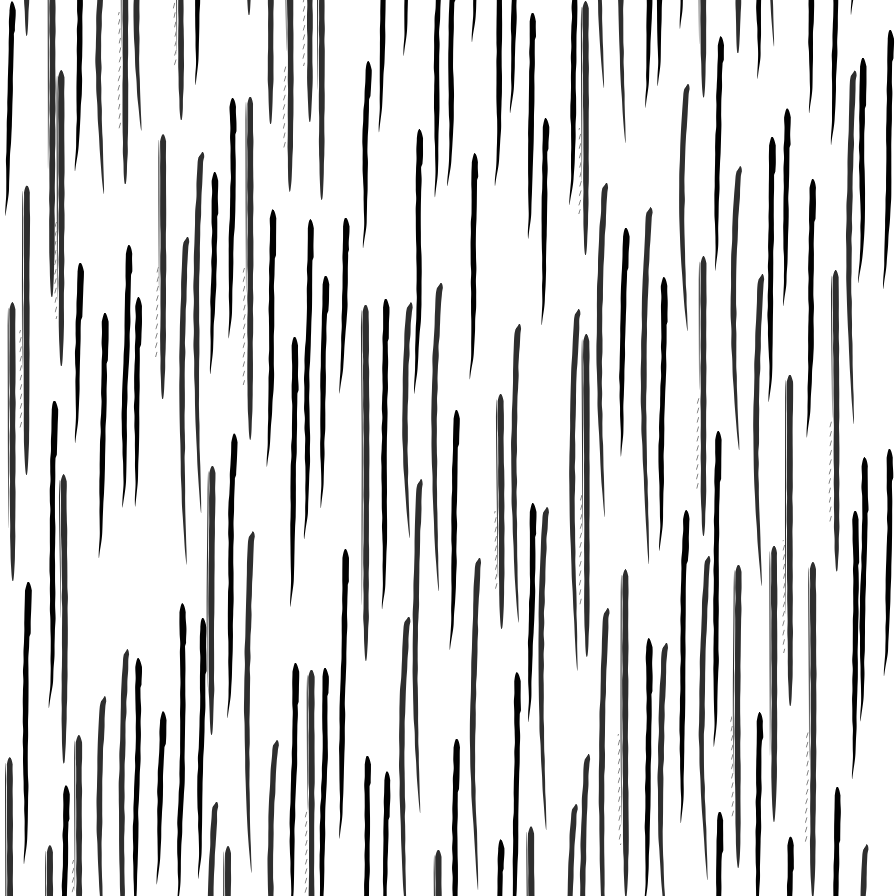
Give the GLSL for this pattern, as a WebGL 1 fragment shader.

```glsl
precision highp float;

uniform vec2 u_resolution;

const vec3 PAPER = vec3(1.0);
const vec3 BLACK_INK = vec3(0.005);
const vec3 GRAY_INK = vec3(0.18);

const float COLUMNS = 48.0;       // stroke columns across the canvas
const float CELL_HEIGHT = 0.46;   // vertical room for one stroke
const float COLUMN_JITTER = 0.6;  // sideways scatter, in columns
const float STROKE_JITTER = 0.2;
const float BLACK_SHARE = 0.46;
const float BRUSH_SHARE = 0.33;   // the rest are bowed strokes
const float BLACK_HALF = 0.0029;  // half widths
const float BRUSH_HALF = 0.0034;
const float BOWED_HALF = 0.0031;
const float ROUGHNESS = 0.0008;
const float BOW_DEPTH = 0.0055;
const float DASH_RATE = 95.0;
const float DASH_OPACITY = 0.65;

float hash(vec2 p) {
  vec3 q = fract(p.xyx * 0.1031);
  q += dot(q, q.yzx + 33.33);
  return fract((q.x + q.y) * q.z);
}

// Smooth 1D noise in -0.5..0.5
float noise(float x, float seed) {
  float i = floor(x);
  float f = smoothstep(0.0, 1.0, x - i);
  return mix(hash(vec2(i, seed)), hash(vec2(i + 1.0, seed)), f) - 0.5;
}

// Antialiased coverage of the span from left to right
float band(float x, float left, float right) {
  float px = 1.0 / u_resolution.y;
  float a = clamp((x - left) / px + 0.5, 0.0, 1.0);
  float b = clamp((right - x) / px + 0.5, 0.0, 1.0);
  return max(a + b - 1.0, 0.0);
}

// Rounded start and tapered end, as a width factor
float taper(float d, float len, float cap, float tail, float power) {
  float start = sqrt(clamp(d / cap, 0.0, 1.0));
  return start * pow(clamp((len - d) / tail, 0.0, 1.0), power);
}

// Leaning pen stroke with a thick head
float blackStroke(float x, float d, float len, float seed) {
  float width = taper(d, len, 0.010, 0.10, 0.6);
  float headLength = mix(0.025, 0.06, hash(vec2(seed, 5.0)));
  float head = 1.0 - smoothstep(headLength, headLength + 0.005, d);
  float center = 0.0035 * (0.5 - d / len) + 0.003 * noise(d * 11.0, seed);
  center -= 0.002 * smoothstep(len - 0.03, len, d);
  float left = BLACK_HALF + ROUGHNESS * noise(d * 90.0, seed + 1.0);
  float right = BLACK_HALF + ROUGHNESS * noise(d * 70.0, seed + 2.0);
  right += 0.0013 * head;
  return band(x, center - width * left, center + width * right);
}

// Straight brush stroke with a side streak and dry dashes
float brushStroke(float x, float d, float len, float seed) {
  float width = taper(d, len, 0.008, 0.05, 0.4);
  float center = 0.0015 * noise(d * 6.0, seed);
  float rough = ROUGHNESS * 0.7 * noise(d * 80.0, seed + 1.0);
  float half_ = BRUSH_HALF * mix(1.0, 0.85, d / len) + rough;
  float ink = band(x, center - width * half_, center + width * half_);

  float streakEnd = len * mix(0.4, 0.9, hash(vec2(seed, 6.0)));
  float streakWidth = 0.0006 * taper(d - 0.006, streakEnd, 0.02, 0.1, 0.5);
  float streakX = center - BRUSH_HALF - 0.0013;
  ink = max(ink, band(x, streakX - streakWidth, streakX + streakWidth));

  float f = fract(d * DASH_RATE);
  float dashX = center - 0.0072 + 0.003 * (0.5 - f);
  dashX += 0.002 * noise(d * 25.0, seed + 3.0);
  float zone = step(len * 0.5, d) * step(d, len * 0.84);
  float present = step(0.4, hash(vec2(seed, 7.0)));
  float dash = smoothstep(0.0, 0.15, f) * (1.0 - smoothstep(0.55, 0.75, f));
  dash *= band(x, dashX - 0.0005, dashX + 0.0005);
  return max(ink, DASH_OPACITY * zone * present * dash);
}

// Slim stroke bowed to the left, with a slanted top
float bowedStroke(float x, float d, float len, float seed) {
  float s = clamp(d / len, 0.0, 1.0);
  float center = BOW_DEPTH * (0.5 - 4.0 * s * (1.0 - s));
  center += 0.0015 * noise(d * 9.0, seed);
  center += 0.0012 * (1.0 - smoothstep(0.0, 0.012, d));
  float width = taper(d, len, 0.006, len * 0.5, 0.55);
  float left = BOWED_HALF + ROUGHNESS * noise(d * 60.0, seed + 1.0);
  float right = BOWED_HALF + ROUGHNESS * noise(d * 85.0, seed + 2.0);
  left *= smoothstep(-0.004, 0.007, d);
  return band(x, center - width * left, center + width * right);
}

// Colour of the stroke belonging to one column at point p
vec3 columnColor(vec2 p, float column) {
  float rowPosition = p.y / CELL_HEIGHT + hash(vec2(column, 11.0));
  float row = floor(rowPosition);
  vec2 id = vec2(column, row * 7.0 + 23.0);
  float seed = floor(hash(id) * 900.0) + 40.0;
  float kind = hash(id + vec2(0.0, 101.0));
  float size = hash(id + vec2(0.0, 202.0));
  float place = hash(id + vec2(0.0, 303.0));
  float shift = COLUMN_JITTER * (hash(vec2(column, 17.0)) - 0.5)
              + STROKE_JITTER * (hash(id + vec2(0.0, 404.0)) - 0.5);
  float x = p.x - (column + 0.5 + shift) / COLUMNS;

  bool black = kind < BLACK_SHARE;
  bool brush = kind < BLACK_SHARE + BRUSH_SHARE;
  vec2 range = black ? vec2(0.19, 0.36) : brush ? vec2(0.25, 0.40) : vec2(0.25, 0.44);
  float len = mix(range.x, range.y, size);
  float top = CELL_HEIGHT - place * (CELL_HEIGHT - len);
  float d = top - fract(rowPosition) * CELL_HEIGHT;

  if (black) return mix(PAPER, BLACK_INK, blackStroke(x, d, len, seed));
  if (brush) return mix(PAPER, GRAY_INK, brushStroke(x, d, len, seed));
  return mix(PAPER, GRAY_INK, bowedStroke(x, d, len, seed));
}

void main() {
  vec2 p = gl_FragCoord.xy / u_resolution.y;
  float column = floor(p.x * COLUMNS);
  vec3 color = PAPER;
  for (int i = -1; i <= 1; i++) {
    color = min(color, columnColor(p, column + float(i)));
  }
  gl_FragColor = vec4(color, 1.0);
}
```
